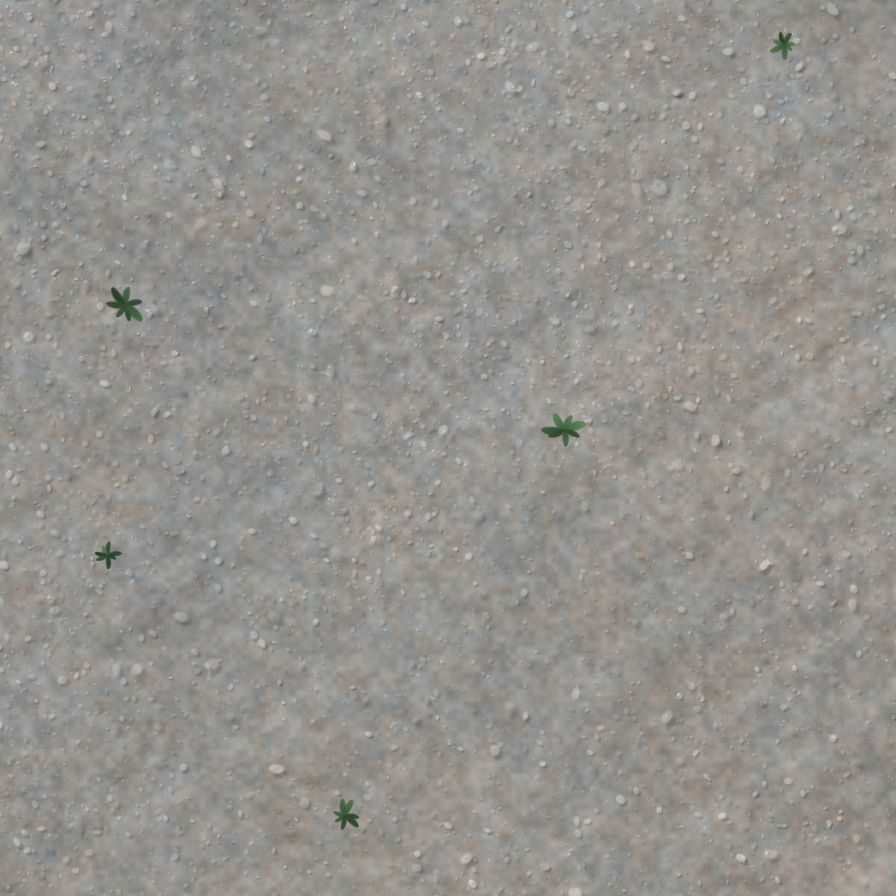
A WebGL 1 fragment shader for this texture:

```glsl
precision highp float;
uniform vec2 u_resolution;

#define TRACK_ANGLE 0.64
#define GRAIN_CONTRAST 0.15
#define TRACK_CONTRAST 0.06
#define PEBBLE_CONTRAST 0.20
#define SHADOW_DEPTH 0.13
#define SHADOW_SHIFT vec2(0.55, -0.6)
#define PEBBLE_CELLS 38.0
#define PLANT_SIZE 0.018
#define SOIL vec3(0.582, 0.574, 0.557)
#define LEAF_DARK vec3(0.13, 0.22, 0.13)
#define LEAF_LIGHT vec3(0.36, 0.56, 0.33)

float hash(vec2 p) {
  return fract(sin(dot(p, vec2(127.1, 311.7))) * 43758.5453);
}

vec2 hash2(vec2 p) {
  return vec2(hash(p), hash(p + 37.3));
}

// Turns the axes counter-clockwise by a
mat2 rotation(float a) {
  float c = cos(a), s = sin(a);
  return mat2(c, -s, s, c);
}

// Smooth value noise centred on zero
float noise(vec2 p) {
  vec2 i = floor(p), f = fract(p);
  f = f * f * (3.0 - 2.0 * f);
  float low = mix(hash(i), hash(i + vec2(1.0, 0.0)), f.x);
  float high = mix(hash(i + vec2(0.0, 1.0)), hash(i + vec2(1.0, 1.0)), f.x);
  return mix(low, high, f.y) - 0.5;
}

float fbm(vec2 p) {
  float sum = 0.0, weight = 0.5;
  for (int i = 0; i < 4; i++) {
    sum += weight * noise(p);
    p = rotation(0.6) * p * 2.03 + 11.7;
    weight *= 0.55;
  }
  return sum;
}

// Brightness change from one layer of scattered pebbles and their shadows
float pebbles(vec2 uv, float cells, float density, float seed) {
  vec2 p = uv * cells, cell = floor(p);
  float light = 0.0, shade = 0.0;
  float wobble = 0.3 * noise(p * 4.0 + seed);
  for (int y = -1; y <= 1; y++) {
    for (int x = -1; x <= 1; x++) {
      vec2 id = cell + vec2(float(x), float(y));
      vec2 key = id + seed;
      float present = smoothstep(-0.03, 0.03, density - hash(key + 5.1));
      vec2 d = p - id - hash2(key);
      float radius = mix(0.14, 0.36, pow(hash(key + 9.7), 1.8));
      mat2 turn = rotation(6.283 * hash(key + 3.3));
      vec2 stretch = vec2(1.0, mix(1.1, 1.8, hash(key + 7.9)));
      float body = length(turn * d * stretch) / radius + wobble;
      float shadow = length(turn * (d - SHADOW_SHIFT * radius) * stretch) / radius + wobble;
      float tone = mix(0.2, 1.0, pow(hash(key + 1.9), 1.6));
      float cover = present * (1.0 - smoothstep(0.55, 1.2, body));
      float facing = 0.85 - 0.35 * dot(d, SHADOW_SHIFT) / radius;
      light = max(light, cover * tone * facing);
      shade = max(shade, present * (1.0 - smoothstep(0.4, 1.3, shadow)) * (0.4 + 0.6 * tone));
    }
  }
  return PEBBLE_CONTRAST * light - SHADOW_DEPTH * shade * (1.0 - min(light * 2.5, 1.0));
}

// Rosette of narrow leaves: x is coverage, y is leaf brightness
vec2 plant(vec2 d, float size, float seed) {
  vec2 result = vec2(0.0);
  for (int i = 0; i < 7; i++) {
    vec2 key = vec2(float(i), seed);
    float angle = (float(i) + 0.8 * hash(key)) * 0.898;
    vec2 q = rotation(angle) * d / (size * mix(0.6, 1.1, hash(key + 4.0)));
    float width = 0.19 * sqrt(max(q.x * (1.0 - q.x) * 4.0, 0.0));
    float leaf = smoothstep(-0.06, 0.09, width - abs(q.y + 0.15 * q.x * q.x));
    leaf *= step(0.0, q.x) * step(q.x, 1.0);
    float bright = hash(key + 8.0) * (0.4 + 0.6 * q.x);
    result = mix(result, vec2(1.0, bright), leaf);
  }
  return result;
}

void main() {
  vec2 uv = gl_FragCoord.xy / u_resolution.y;
  vec2 along = rotation(TRACK_ANGLE) * uv;

  // Bare soil: broad patches, diagonal tracks and fine grain
  float patches = fbm(uv * 5.0 + 3.0);
  float tracks = noise(along * vec2(2.5, 34.0)) + 0.6 * noise(along * vec2(6.0, 80.0) + 9.0);
  float grain = fbm(uv * 62.0) + 0.5 * noise(uv * 150.0 + 21.0);
  float tone = 0.05 * patches + TRACK_CONTRAST * tracks * (0.5 + 0.5 * uv.x) + GRAIN_CONTRAST * grain;

  // Stones, thicker towards the upper left and sparse on the tracks
  float density = 0.42 + 0.22 * (uv.y - uv.x) + 0.7 * patches - 0.25 * tracks;
  tone += 0.9 * pebbles(uv, PEBBLE_CELLS, density * 0.45, 13.0);
  tone += 0.75 * pebbles(uv, PEBBLE_CELLS * 1.7, density, 51.0);
  tone += 0.5 * pebbles(uv, PEBBLE_CELLS * 2.6, density + 0.15, 87.0);

  // Slight drift between warm and cool grey
  float warmth = 0.012 * (uv.x - uv.y) + 0.04 * fbm(uv * 9.0 + 40.0) + 0.05 * noise(uv * 70.0 + 5.0);
  vec3 color = SOIL + tone + warmth * vec3(0.7, -0.1, -0.7);

  // A few seedlings spread evenly over the ground
  for (int i = 0; i < 5; i++) {
    float n = float(i);
    vec2 center = fract(vec2(0.12, 0.38) + n * vec2(0.7549, 0.5698));
    vec2 leaf = plant(uv - center, PLANT_SIZE * mix(0.75, 1.35, hash(vec2(n, 2.0))), n + 6.0);
    color = mix(color, mix(LEAF_DARK, LEAF_LIGHT, leaf.y), leaf.x * 0.92);
  }
  gl_FragColor = vec4(clamp(color, 0.0, 1.0), 1.0);
}
```
